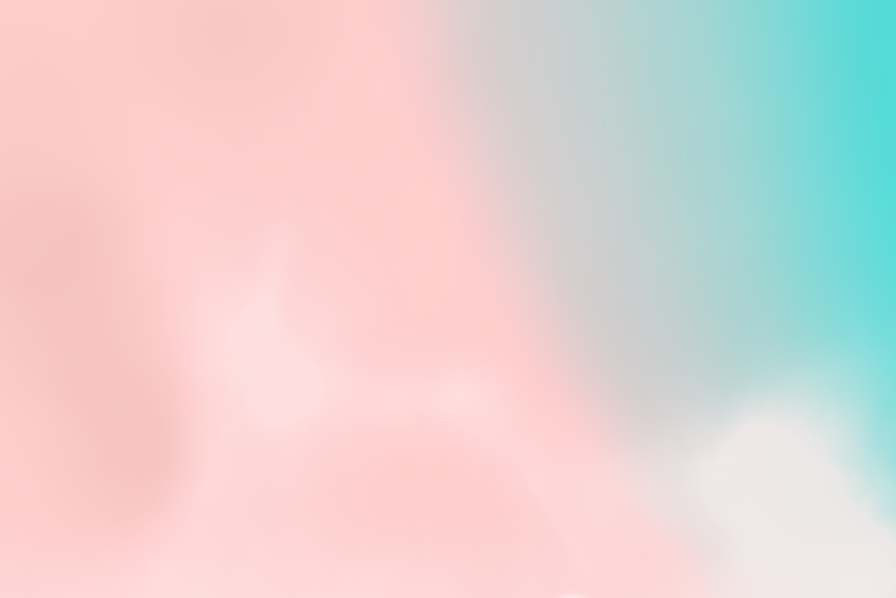
A WebGL 2 fragment shader for this background:

```glsl
#version 300 es
precision highp float;

uniform vec2 u_resolution;
out vec4 outColor;

#define PINK vec3(0.995, 0.803, 0.800)
#define SHADOW vec3(0.955, 0.755, 0.745)
#define GRAY vec3(0.825, 0.805, 0.805)
#define AQUA vec3(0.610, 0.840, 0.830)
#define TEAL vec3(0.330, 0.860, 0.850)
#define BLUSH vec3(0.996, 0.872, 0.872)
#define MIST vec3(0.945, 0.915, 0.910)
#define WARP 0.085
#define WISP_SCALE 4.5

float hash(vec2 p) {
    vec3 q = fract(vec3(p.xyx) * 0.1031);
    q += dot(q, q.yzx + 33.33);
    return fract((q.x + q.y) * q.z);
}

float noise(vec2 p) {
    vec2 i = floor(p), f = fract(p);
    f = f * f * (3.0 - 2.0 * f);
    return mix(mix(hash(i), hash(i + vec2(1, 0)), f.x),
               mix(hash(i + vec2(0, 1)), hash(i + vec2(1, 1)), f.x), f.y);
}

float fbm(vec2 p) {
    float sum = 0.0, amp = 0.5;
    for (int i = 0; i < 5; i++) {
        sum += amp * noise(p);
        p = mat2(0.8, -0.6, 0.6, 0.8) * p * 2.03 + 7.1;
        amp *= 0.5;
    }
    return sum;
}

// Soft elliptical glow
float blob(vec2 p, vec2 center, vec2 radius) {
    vec2 d = (p - center) / radius;
    return exp(-dot(d, d));
}

// Soft glow along a segment
float streak(vec2 p, vec2 a, vec2 b, float width) {
    vec2 pa = p - a, ba = b - a;
    float d = length(pa - ba * clamp(dot(pa, ba) / dot(ba, ba), 0.0, 1.0));
    return exp(-d * d / (width * width));
}

// Pink to gray to teal, along a front that leans right as it descends
vec3 skyGradient(vec2 p) {
    float depth = 1.0 - p.y;
    float start = 0.645 + 0.25 * depth + 0.29 * depth * depth;
    float end = 1.475 + 0.11 * depth;
    float t = (p.x - start) / (end - start);
    vec3 color = mix(PINK, GRAY, smoothstep(-0.06, 0.26, t));
    color = mix(color, AQUA, smoothstep(0.18, 0.78, t));
    return mix(color, TEAL, smoothstep(0.60, 1.04, t));
}

void main() {
    // Height runs 0 to 1, width 0 to 1.5
    vec2 p = gl_FragCoord.xy / u_resolution * vec2(1.5, 1.0);
    vec2 drift = vec2(fbm(p * WISP_SCALE), fbm(p * WISP_SCALE + 19.7)) - 0.48;
    vec2 w = p + WARP * drift;
    float wisp = fbm(w * vec2(7.0, 4.5) + 3.0) - 0.48;

    vec3 color = skyGradient(p + 0.025 * drift);

    // Dusky hollows on the left
    float shade = 0.80 * streak(w, vec2(0.10, 0.58), vec2(0.22, 0.25), 0.11);
    shade += 0.45 * blob(w, vec2(0.38, 0.95), vec2(0.16, 0.14));
    shade += 0.30 * blob(w, vec2(0.04, 0.70), vec2(0.14, 0.30));
    color = mix(color, SHADOW, clamp(shade * (1.0 + wisp), 0.0, 0.85));

    // Pale cloud, its rising spike and its trailing arm
    float cloud = 0.95 * blob(w, vec2(0.45, 0.39), vec2(0.14, 0.17));
    cloud += 0.40 * streak(w, vec2(0.44, 0.44), vec2(0.475, 0.60), 0.035);
    cloud += 0.45 * streak(w, vec2(0.50, 0.35), vec2(0.80, 0.34), 0.065);
    cloud += 0.40 * streak(w, vec2(0.80, 0.32), vec2(0.99, 0.12), 0.075);
    cloud += 0.50 * blob(w, vec2(0.38, 0.14), vec2(0.16, 0.16));
    cloud += 0.16 * blob(w, vec2(0.32, 0.56), vec2(0.20, 0.16));
    cloud += 0.20 * streak(p + 0.02 * drift, vec2(0.89, 0.20), vec2(0.985, 0.045), 0.012);
    cloud *= smoothstep(0.27, 0.41, w.x + 0.3 * abs(w.y - 0.34));
    cloud += 0.70 * smoothstep(0.16, -0.06, w.y);
    color = mix(color, BLUSH, clamp(cloud * (1.0 + 0.7 * wisp), 0.0, 1.0));

    // White mist in the lower right corner
    float mist = 0.95 * blob(w, vec2(1.33, 0.10), vec2(0.19, 0.21));
    mist += 0.40 * blob(w, vec2(1.28, 0.25), vec2(0.09, 0.09));
    mist += 0.35 * blob(w, vec2(1.12, 0.20), vec2(0.13, 0.09));
    mist += 0.40 * blob(w, vec2(1.50, 0.05), vec2(0.13, 0.30));
    color = mix(color, MIST, clamp(mist * (1.0 + wisp), 0.0, 0.92));

    // Small bright puff on the lower edge
    color += 0.08 * blob(p, vec2(0.957, 0.0), vec2(0.022, 0.007));
    color += 0.018 * wisp;
    outColor = vec4(clamp(color, 0.0, 1.0), 1.0);
}
```
